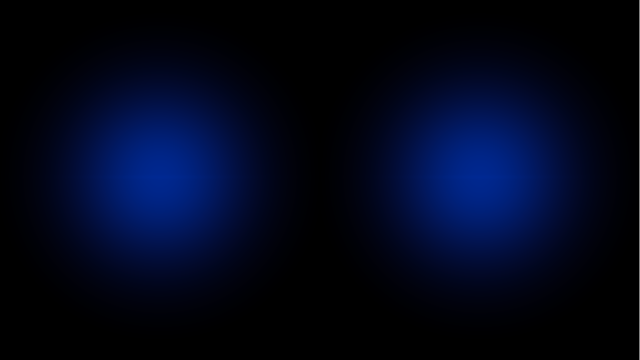
Give the GLSL for this background, as a Shadertoy shader.

```glsl
const vec2 GLOW_CENTER = vec2(0.5, 0.51);
const float GLOW_RADIUS = 0.247;
const float GLOW_PEAK = 0.575;
const float GLOW_FLOOR = 0.018;
const vec3 EDGE_COLOR = vec3(0.6);

// Gaussian falloff, lowered so that it fades fully to black
float softGlow(vec2 offset, float radius, float peak, float cutoff) {
    float falloff = exp(-dot(offset, offset) / (radius * radius));
    return max(peak * falloff - cutoff, 0.0);
}

// Thin horizontal band that dims with the glow around it
float streak(float y, float halfWidth, float strength) {
    return strength * exp(-y * y / (halfWidth * halfWidth));
}

// Deep blue ramp: green grows faster than blue, red peaks midway
vec3 blueRamp(float level) {
    float red = 0.06 * level * max(1.0 - 2.0 * level, 0.0);
    float green = 0.31 * pow(level, 1.2);
    return vec3(red, green, level);
}

// Antialiased coverage of a strip at the right border
float rightStrip(float x, float width, float pixel) {
    return clamp((x + 0.5 * pixel - (1.0 - width)) / pixel, 0.0, 1.0);
}

void mainImage(out vec4 fragColor, in vec2 fragCoord) {
    vec2 uv = fragCoord / iResolution.xy;
    float aspect = iResolution.x / iResolution.y;

    // Two equal cells side by side, measured in canvas heights
    vec2 cell = vec2(fract(uv.x * 2.0), uv.y);
    vec2 offset = (cell - GLOW_CENTER) * vec2(0.5 * aspect, 1.0);

    // Glow with a faint streak through its middle
    float level = softGlow(offset, GLOW_RADIUS, GLOW_PEAK, GLOW_FLOOR);
    level *= 1.0 + streak(offset.y + 0.002, 0.006, 0.03);
    vec3 color = blueRamp(level);

    // Pale hairline on the right border
    float strip = rightStrip(uv.x, 0.0013, 1.0 / iResolution.x);
    color = mix(color, EDGE_COLOR, strip);

    fragColor = vec4(color, 1.0);
}
```
